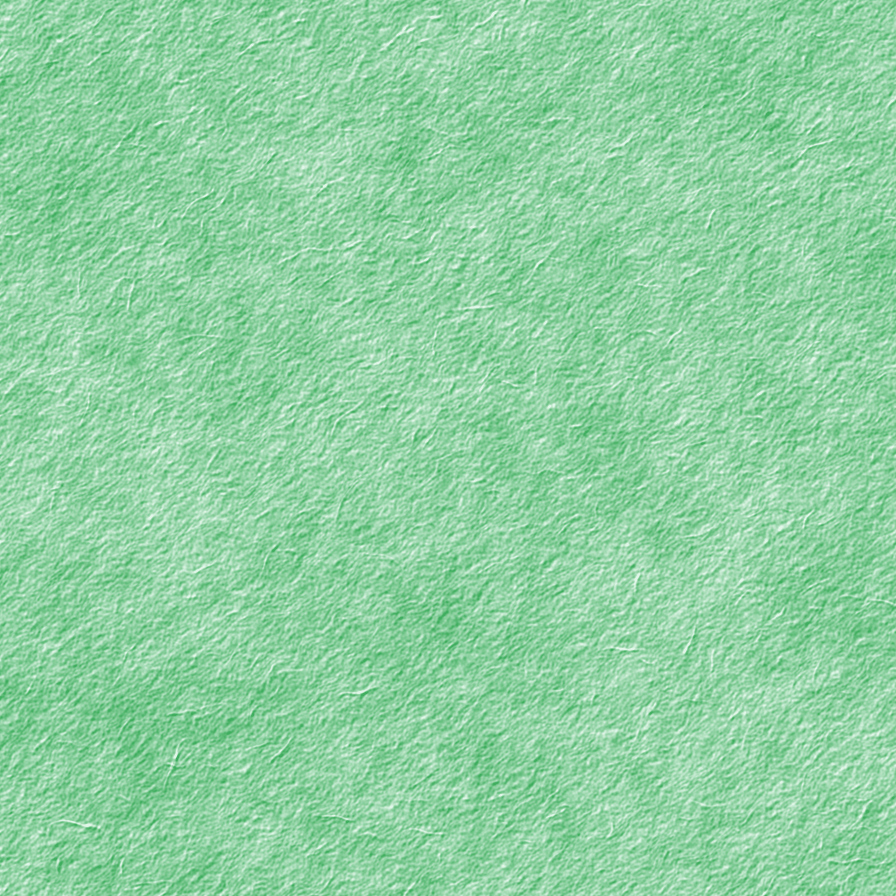
A Shadertoy shader for this texture:

```glsl
// Green handmade paper: embossed slanting grain, soft mottling and raised fibres.

vec2 hash2(vec2 cell) {
    vec3 h = fract(cell.xyx * vec3(0.1031, 0.1030, 0.0973));
    h += dot(h, h.yzx + 33.33);
    return fract((h.xx + h.yz) * h.zy);
}

float cornerSlope(vec2 cell, vec2 offset) {
    float angle = 6.2832 * hash2(cell).x;
    return dot(vec2(cos(angle), sin(angle)), offset);
}

float gradientNoise(vec2 p) {
    vec2 i = floor(p), f = fract(p);
    vec2 u = f * f * f * (f * (f * 6.0 - 15.0) + 10.0);
    float low = mix(cornerSlope(i, f),
                    cornerSlope(i + vec2(1, 0), f - vec2(1, 0)), u.x);
    float high = mix(cornerSlope(i + vec2(0, 1), f - vec2(0, 1)),
                     cornerSlope(i + 1.0, f - 1.0), u.x);
    return mix(low, high, u.y);
}

// Turns the plane so that x runs along the given angle
vec2 alongGrain(vec2 p, float angle) {
    vec2 dir = vec2(cos(angle), sin(angle));
    return vec2(dot(p, dir), dot(p, vec2(-dir.y, dir.x)));
}

// Height of the pressed pulp: short grain in three directions and a fine tooth
float pulpHeight(vec2 p) {
    return 0.65 * gradientNoise(alongGrain(p, 0.55) * vec2(70.0, 135.0))
         + 0.55 * gradientNoise(alongGrain(p, 1.05) * vec2(68.0, 145.0) + 37.0)
         + 0.45 * gradientNoise(alongGrain(p, 0.10) * vec2(85.0, 155.0) + 53.0)
         + 0.62 * gradientNoise(alongGrain(p, 0.70) * vec2(185.0, 260.0) + 71.0)
         + 0.45 * gradientNoise(alongGrain(p, 0.60) * vec2(34.0, 58.0) + 91.0);
}

// Curved fibres, one per cell, lit on the upper left and shaded below
float fibres(vec2 p, float scale, float seed) {
    vec2 g = p * scale + seed;
    float width = 0.0013 * scale;
    float light = 0.0;
    for (int y = -1; y <= 1; y++)
    for (int x = -1; x <= 1; x++) {
        vec2 cell = floor(g) + vec2(x, y);
        vec2 place = hash2(cell), shape = hash2(cell + 57.3), look = hash2(cell + 113.7);
        float angle = mix(-0.4, 1.55, 0.5 * (shape.x + look.y));
        vec2 d = alongGrain(g - cell - place, angle);
        float across = d.y + (shape.y - 0.5) * 1.1 * d.x * d.x
                     + 0.016 * sin(d.x * 13.0 + 6.0 * place.x);
        float halfLength = mix(0.2, 0.55, shape.y);
        float taper = 1.0 - smoothstep(0.3 * halfLength, halfLength, abs(d.x));
        float ridge = across / width;
        float shadow = ridge + 2.0;
        float strength = smoothstep(0.3, 1.0, look.x);
        light += strength * taper * (exp(-ridge * ridge) - 0.6 * exp(-0.7 * shadow * shadow));
    }
    return light;
}

void mainImage(out vec4 fragColor, in vec2 fragCoord) {
    vec2 p = fragCoord / iResolution.y;

    // Slight irregular bending, too weak to form waves
    vec2 bend = vec2(gradientNoise(p * 31.0), gradientNoise(p * 31.0 + 19.0));
    vec2 sheet = p + 0.005 * bend;

    // Emboss, lit from the upper left
    vec2 towardLight = 0.0020 * vec2(-0.6, 0.8);
    float relief = pulpHeight(sheet) - pulpHeight(sheet + towardLight);
    float tooth = gradientNoise(alongGrain(p, 0.3) * 290.0 + 11.0);

    // Uneven dye, pulp clumps and faint upright creases
    float mottle = 0.24 * gradientNoise(p * 3.2 + 5.0)
                 + 0.19 * gradientNoise(p * 8.0 + 23.0)
                 + 0.25 * gradientNoise(alongGrain(sheet, 0.5) * vec2(21.0, 30.0) + 41.0)
                 + 0.22 * gradientNoise(alongGrain(sheet, 0.8) * vec2(48.0, 66.0) + 29.0)
                 + 0.11 * gradientNoise(p * vec2(55.0, 9.0) + 67.0);

    float fibreLight = 0.70 * fibres(sheet, 13.0, 3.0)
                     + 0.54 * fibres(sheet, 21.0, 31.0)
                     + 0.42 * fibres(sheet, 34.0, 83.0)
                     + 0.32 * fibres(sheet, 50.0, 127.0);

    float tone = 0.55 + 0.90 * relief + 0.36 * tooth + mottle + fibreLight;
    vec3 shadedGreen = vec3(0.33, 0.72, 0.44);
    vec3 paleGreen = vec3(0.74, 0.90, 0.79);
    fragColor = vec4(mix(shadedGreen, paleGreen, clamp(tone, -0.2, 1.35)), 1.0);
}
```
